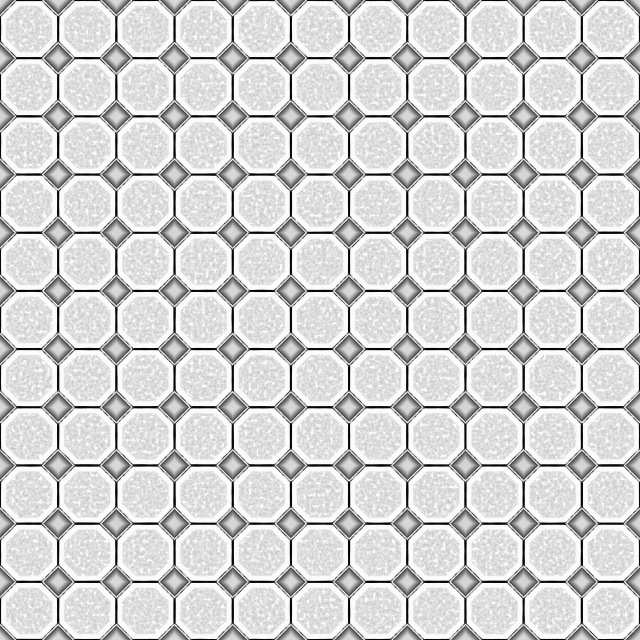
Write a WebGL 2 fragment shader that draws this pattern.

```glsl
#version 300 es
precision highp float;

#define TILES 11.0          // repeats across and down
#define CUT 0.295           // corner cut of the octagon, in cells
#define INSET 0.238         // half diagonal of the small inlay
#define JOINT 0.019         // half width of the black joint
#define HAIRLINE 0.009      // half width of the diagonal lines
#define RIM 0.100           // width of the pale rim
#define GRAIN 26.0          // grains per cell, a whole number
#define GRAIN_DEPTH 0.17
#define INLAY_FADE 0.115    // depth of the inlay shading

uniform vec2 u_resolution;
out vec4 fragColor;

const vec3 RIM_WHITE = vec3(0.985);
const vec3 STONE = vec3(0.868);
const vec3 INLAY_LIGHT = vec3(0.84);
const vec3 INLAY_DARK = vec3(0.40);
const vec3 HAIRLINE_GREY = vec3(0.22);
const vec3 JOINT_BLACK = vec3(0.02);

uint hash(uvec2 cell) {
    uint h = cell.x * 1597u + cell.y * 51749u + 977u;
    h = (h ^ (h >> 15)) * 73471u;
    h = (h ^ (h >> 13)) * 91393u;
    return h ^ (h >> 16);
}

// Unit gradient at a lattice point that wraps after "period" cells
vec2 gradient(vec2 cell, float period) {
    uint h = hash(uvec2(mod(cell, period)));
    float angle = 6.28318 * float(h & 1023u) / 1024.0;
    return vec2(cos(angle), sin(angle));
}

float gradientNoise(vec2 uv, float period) {
    vec2 p = uv * period;
    vec2 i = floor(p);
    vec2 f = p - i;
    vec2 w = f * f * f * (f * (f * 6.0 - 15.0) + 10.0);
    vec2 r = vec2(1.0, 0.0);
    float bottom = mix(dot(gradient(i, period), f),
                       dot(gradient(i + r.xy, period), f - r.xy), w.x);
    float top = mix(dot(gradient(i + r.yx, period), f - r.yx),
                    dot(gradient(i + r.xx, period), f - r.xx), w.x);
    return mix(bottom, top, w.y);
}

// Coverage of a shape whose signed distance is negative inside
float cover(float dist, float pixel) {
    return 1.0 - smoothstep(-0.6 * pixel, 0.6 * pixel, dist);
}

void main() {
    vec2 uv = gl_FragCoord.xy / u_resolution;
    float pixel = TILES / min(u_resolution.x, u_resolution.y);

    // Cell folded about its corner, where the inlay sits
    vec2 p = abs(fract(uv * TILES + 0.5) - 0.5);
    float diamond = p.x + p.y;
    float side = min(p.x, p.y);
    float bevel = (diamond - CUT) * 0.7071;
    float inlay = (diamond - INSET) * 0.7071;
    float edge = min(side, bevel);

    float fine = gradientNoise(uv, TILES * GRAIN);
    float medium = gradientNoise(uv + 0.37, TILES * 15.0);
    float coarse = gradientNoise(uv + 0.61, TILES * 6.0);

    // Speckled stone with pale chips
    vec3 stone = STONE + GRAIN_DEPTH * (0.65 * fine + 0.5 * medium + 0.12 * coarse);
    stone += 0.08 * smoothstep(0.2, 0.45, medium);
    stone = min(stone, RIM_WHITE);

    // Pale rim with a ragged inner border
    float inside = smoothstep(RIM - 0.016, RIM + 0.016, edge + 0.022 * medium + 0.012 * fine);
    vec3 color = mix(RIM_WHITE, stone, inside);

    // Black joints between neighbouring octagons
    float jointWidth = JOINT + 0.004 * coarse;
    float joint = cover(side - jointWidth, pixel) * cover(-bevel - 0.012, pixel);
    color = mix(color, JOINT_BLACK, joint);

    // Worn band around the inlay
    float band = cover(bevel, pixel);
    color = mix(color, vec3(0.90 + 0.22 * fine), band * (1.0 - joint));

    // Inlay, dark at its border and light in the middle
    float glow = smoothstep(0.0, INLAY_FADE, -inlay);
    vec3 inlayColor = mix(INLAY_DARK, INLAY_LIGHT, glow) + 0.03 * coarse;
    color = mix(color, inlayColor, cover(inlay, pixel));

    // Diagonal hairlines, the outer one broken by wear
    float inner = cover(abs(inlay) - HAIRLINE, pixel);
    float outer = cover(abs(bevel) - HAIRLINE, pixel);
    outer *= clamp(0.72 + 0.9 * medium + 0.5 * fine, 0.0, 1.0);
    color = mix(color, HAIRLINE_GREY, max(0.9 * inner, outer));

    fragColor = vec4(clamp(color, 0.0, 1.0), 1.0);
}
```
